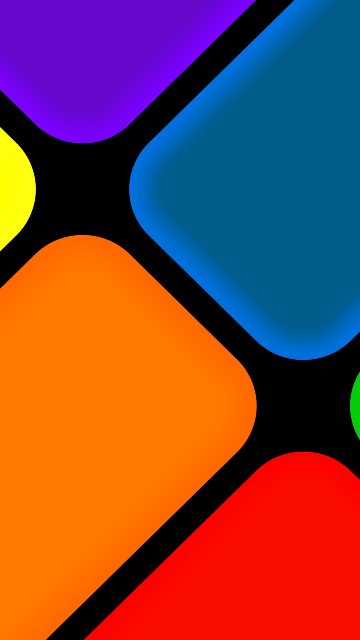
Write a WebGL 1 fragment shader that draws this background.

```glsl
precision highp float;

uniform vec2 u_resolution;

float roundedBox(vec2 p, vec2 halfSize, float radius) {
  vec2 q = abs(p) - halfSize + radius;
  return length(max(q, 0.0)) + min(max(q.x, q.y), 0.0) - radius;
}

// Upper tiles run purple, blue, green; lower tiles run yellow, orange, red.
vec3 tileColor(vec2 id) {
  if (id.y >= 0.0) {
    if (id.x < 0.0) return vec3(0.40, 0.03, 0.80);
    if (id.x < 1.0) return vec3(0.0, 0.36, 0.54);
    return vec3(0.05, 0.86, 0.04);
  }
  if (id.x < 0.0) return vec3(1.0, 1.0, 0.0);
  if (id.x < 1.0) return vec3(1.0, 0.47, 0.0);
  return vec3(0.98, 0.05, 0.0);
}

vec3 rimColor(vec2 id) {
  if (id.y >= 0.0) {
    if (id.x < 0.0) return vec3(0.48, 0.0, 1.0);
    if (id.x < 1.0) return vec3(0.0, 0.44, 0.87);
    return vec3(0.02, 0.80, 0.04);
  }
  if (id.x < 0.0) return vec3(1.0, 1.0, 0.06);
  if (id.x < 1.0) return vec3(1.0, 0.41, 0.0);
  return vec3(1.0, 0.0, 0.0);
}

void main() {
  vec2 p = gl_FragCoord.xy / u_resolution.y;

  // Diagonal grid with its origin at the upper left crossing
  vec2 q = vec2(p.x - 0.1289, 0.7044 - p.y) / vec2(0.3451, 0.3385);
  vec2 grid = 0.5 * vec2(q.x + q.y, q.x - q.y);
  vec2 tileSize = vec2(1.0, 1.6);
  vec2 id = floor(grid / tileSize);
  vec2 local = grid - (id + 0.5) * tileSize;

  // Rounded tile with a soft glow inside its rim
  float d = roundedBox(local, 0.5 * tileSize - 0.043, 0.214);
  float glow = smoothstep(-0.12, 0.0, d);
  vec3 color = mix(tileColor(id), rimColor(id), glow);

  // Black gaps with smooth edges
  float pixel = 2.07 / u_resolution.y;
  color *= 1.0 - smoothstep(-0.5 * pixel, 0.5 * pixel, d);
  gl_FragColor = vec4(color, 1.0);
}
```
